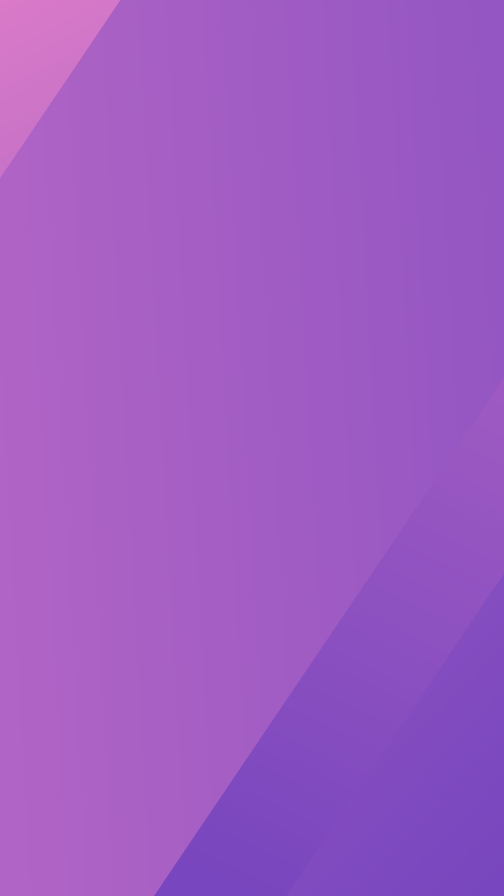
This background is drawn by a Shadertoy shader. Its source:

```glsl
const float SLOPE = 0.833;

// Colour ramp between two points of the canvas
vec3 ramp(vec2 uv, vec2 start, vec2 end, vec3 first, vec3 last) {
    vec2 axis = end - start;
    float t = clamp(dot(uv - start, axis) / dot(axis, axis), 0.0, 1.0);
    return mix(first, last, t);
}

// Smooth coverage of the region above a slanted line
float aboveLine(vec2 uv, float slope, float height, vec2 pixel) {
    float edgeWidth = length(vec2(slope, 1.0) * pixel);
    return smoothstep(-0.6, 0.6, (uv.y - slope * uv.x - height) / edgeWidth);
}

void mainImage(out vec4 fragColor, in vec2 fragCoord) {
    vec2 pixel = 1.0 / iResolution.xy;
    vec2 uv = fragCoord * pixel;

    // Gradients of the four sheets
    vec3 orchid = ramp(uv, vec2(0.0, 0.45), vec2(1.0, 0.55),
                       vec3(0.690, 0.392, 0.772), vec3(0.582, 0.338, 0.762));
    vec3 violet = ramp(uv, vec2(0.87, 0.59), vec2(0.70, -0.06),
                       vec3(0.618, 0.352, 0.760), vec3(0.470, 0.273, 0.745));
    vec3 indigo = ramp(uv, vec2(0.78, 0.38), vec2(1.0, 0.0),
                       vec3(0.540, 0.315, 0.755), vec3(0.468, 0.273, 0.745));
    vec3 pink = ramp(uv, vec2(0.0, 1.0), vec2(0.06, 0.80),
                     vec3(0.855, 0.478, 0.785), vec3(0.775, 0.445, 0.780));

    // Sheets layered from the lower right to the upper left
    vec3 color = mix(indigo, violet, aboveLine(uv, SLOPE, -0.473, pixel));
    color = mix(color, orchid, aboveLine(uv, SLOPE, -0.2545, pixel));
    color = mix(color, pink, aboveLine(uv, SLOPE, 0.801, pixel));

    fragColor = vec4(color, 1.0);
}
```
